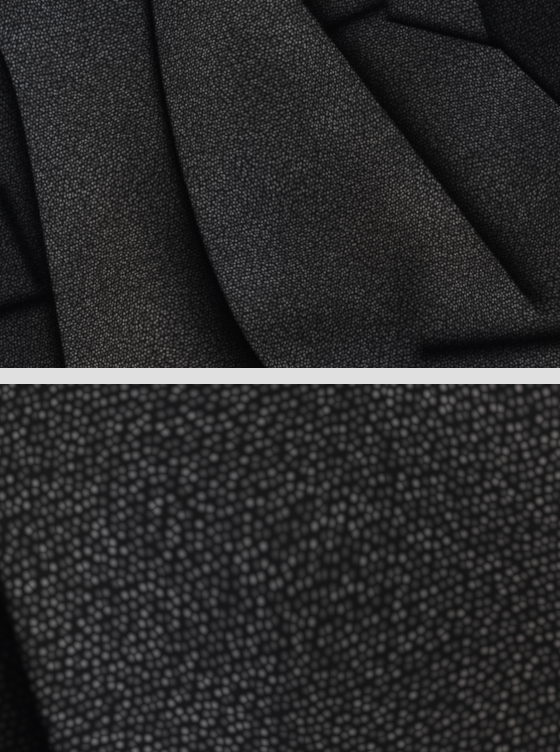
Top, the full canvas; bottom, a detail of the centre.
Give the GLSL for this texture, as a WebGL 2 fragment shader.

```glsl
#version 300 es
precision highp float;
// Dark pebbled cloth lying in long diagonal folds with soft shadows.

uniform vec2 u_resolution;
out vec4 fragColor;

vec2 hash2(vec2 p) {
    vec3 q = fract(p.xyx * vec3(0.1031, 0.1030, 0.0973));
    q += dot(q, q.yzx + 33.33);
    return fract((q.xx + q.yz) * q.zy);
}

float valueNoise(vec2 p) {
    vec2 cell = floor(p), f = fract(p);
    f = f * f * (3.0 - 2.0 * f);
    float low = mix(hash2(cell).x, hash2(cell + vec2(1, 0)).x, f.x);
    float high = mix(hash2(cell + vec2(0, 1)).x, hash2(cell + vec2(1, 1)).x, f.x);
    return mix(low, high, f.y);
}

// Soft beads on staggered, jittered rows, each with its own brightness.
float pebbles(vec2 p) {
    float bead = 0.0;
    float row = floor(p.y);
    for (int j = -1; j <= 1; j++) {
        float y = row + float(j);
        float stagger = 0.5 * mod(y, 2.0);
        float column = floor(p.x - stagger);
        for (int i = -1; i <= 1; i++) {
            vec2 id = vec2(column + float(i), y);
            vec2 rnd = hash2(id + 217.0);
            vec2 centre = id + vec2(stagger, 0.0) + 0.5 + 0.5 * (rnd - 0.5);
            float shine = mix(0.45, 1.15, pow(hash2(id + 271.0).y, 1.6));
            float dist = length(p - centre);
            bead = max(bead, shine * (1.0 - smoothstep(0.0, 0.68, dist)));
        }
    }
    return bead;
}

// Shadow around an edge, with a separate width on each side.
float crease(float d, float negativeWidth, float positiveWidth) {
    float k = d / (d < 0.0 ? negativeWidth : positiveWidth);
    return exp(-k * k);
}

float segmentDistance(vec2 p, vec2 a, vec2 b) {
    vec2 ab = b - a;
    return length(p - a - ab * clamp(dot(p - a, ab) / dot(ab, ab), 0.0, 1.0));
}

float softSpot(vec2 p, vec2 centre, vec2 radius) {
    vec2 q = (p - centre) / radius;
    return exp(-dot(q, q));
}

float side(float d) {
    return smoothstep(-0.004, 0.004, d);
}

// Light on the folds; p.y runs downward from the top edge.
float foldLight(vec2 p) {
    float t = p.y;
    float leftEdge = p.x - (0.006 + 0.17 * t - 0.12 * exp(-10.0 * t));
    float mainEdge = p.x - (0.407 + 0.10 * t + 0.17 * t * t + 0.04 * pow(t, 8.0));
    float rightEdge = p.x - (0.823 + 0.755 * t);
    float topEdge = t - (0.05 + 0.25 * (p.x - 1.04) + 0.7 * max(p.x - 1.36, 0.0));
    float cornerEdge = p.x - (1.30 + 0.27 * t);

    // Broad tone of each panel
    float leftPanel = 1.06 - 0.2 * smoothstep(0.25, 0.0, -mainEdge);
    float middlePanel = 0.83 + 0.22 * crease(mainEdge - 0.1, 0.2, 0.15)
                      + 0.24 * crease(rightEdge + 0.07, 0.13, 0.08);
    float rightPanel = 0.74 + 0.14 * softSpot(p, vec2(1.36, 0.28), vec2(0.2));
    float upperPanel = mix(0.78, 0.38, side(cornerEdge));
    rightPanel = mix(rightPanel, upperPanel, side(-topEdge) * side(p.x - 1.04));
    float rightReach = smoothstep(0.88, 0.79, t);

    float light = mix(0.62, leftPanel, side(leftEdge));
    light = mix(light, middlePanel, side(mainEdge));
    light = mix(light, rightPanel, side(rightEdge) * rightReach);

    // Narrow shadows beneath overlapping edges
    float shade = 1.0;
    shade *= 1.0 - 0.85 * crease(leftEdge, 0.035, 0.006);
    shade *= 1.0 - 0.95 * crease(mainEdge, 0.02 + 0.04 * t * t, 0.008);
    shade *= 1.0 - 0.6 * crease(mainEdge + 0.04, 0.10, 0.04) * smoothstep(0.3, 0.75, t);
    shade *= 1.0 - 0.85 * crease(rightEdge, 0.007, 0.065) * rightReach;
    float topReach = smoothstep(1.03, 1.06, p.x);
    shade *= 1.0 - 0.93 * crease(topEdge, 0.026, 0.006) * topReach;
    shade *= 1.0 - 0.6 * crease(cornerEdge, 0.006, 0.03) * side(-topEdge);

    // Pockets and pinched tucks
    float tuck = segmentDistance(p, vec2(0.90, 0.075), vec2(1.04, 0.012));
    shade *= 1.0 - 0.9 * crease(tuck, 0.02, 0.02);
    float leftTuck = segmentDistance(p, vec2(0.0, 0.52), vec2(0.105, 0.76));
    shade *= 1.0 - 0.85 * crease(leftTuck, 0.026, 0.026);
    float leftPocket = segmentDistance(p, vec2(-0.02, 0.85), vec2(0.12, 0.81));
    shade *= 1.0 - 0.93 * crease(leftPocket, 0.028, 0.028);
    float lowPocket = segmentDistance(p, vec2(1.16, 0.955), vec2(1.55, 0.915));
    shade *= 1.0 - 0.93 * crease(lowPocket, 0.036, 0.036);

    // Wide dips in the cloth
    shade *= 1.0 - 0.35 * softSpot(p, vec2(1.10, 0.82), vec2(0.06, 0.14));
    shade *= 1.0 - 0.3 * softSpot(p, vec2(0.78, 0.9), vec2(0.22, 0.06));
    return light * shade;
}

void main() {
    vec2 p = gl_FragCoord.xy / u_resolution.y;
    p.y = 1.0 - p.y;
    float light = foldLight(p) * mix(0.9, 1.1, valueNoise(p * 9.0));
    vec2 drift = vec2(valueNoise(p * 5.0), valueNoise(p * 5.0 + 40.0));
    vec2 slanted = mat2(0.94, 0.34, -0.34, 0.94) * p;
    float bead = pebbles(slanted * 112.0 + 4.0 * drift);
    float tone = 0.02 + light * (0.075 + 0.29 * bead);
    float warmth = valueNoise(p * 3.0 + 8.0) - 0.4;
    vec3 tint = vec3(1.0, 0.985, 0.98) + warmth * vec3(0.05, 0.0, -0.07);
    fragColor = vec4(tone * tint + vec3(0.0, 0.001, 0.006), 1.0);
}
```
